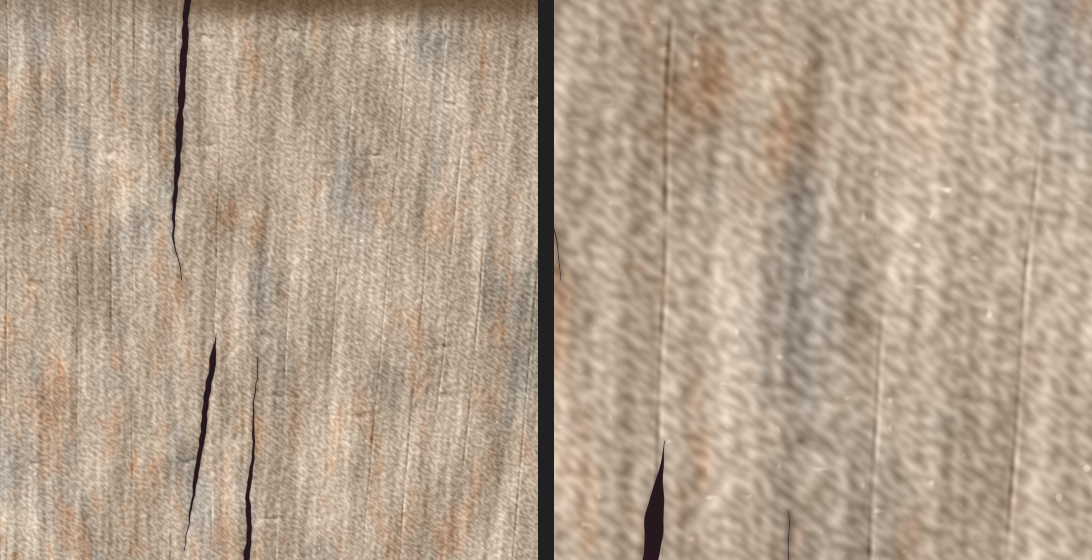
Left: the whole. Right: its middle third, enlarged.
This texture is drawn by a WebGL 2 fragment shader. Its source:

```glsl
#version 300 es
precision highp float;
// Weathered wooden board: leaning grain, gritty surface, rusty stains and three dark cracks.

#define LEAN 0.085
#define GRIT_SCALE 185.0
#define GRIT_DEPTH 0.19
#define STREAK_DEPTH 0.13
#define FIBRE_DEPTH 0.11
#define PATCH_DEPTH 0.11
#define GROOVE_COLUMNS 13.0
#define STAIN_AMOUNT 0.62
#define SHADE_HEIGHT 0.045

uniform vec2 u_resolution;
out vec4 fragColor;

const vec3 WOOD = vec3(0.725, 0.655, 0.580);
const vec3 STAIN = vec3(0.76, 0.53, 0.37);
const vec3 SLATE = vec3(0.60, 0.57, 0.53);
const vec3 PALE = vec3(0.81, 0.75, 0.66);
const vec3 SHADE = vec3(0.45, 0.36, 0.28);
const vec3 HOLLOW = vec3(0.15, 0.095, 0.11);

vec2 hash2(vec2 p) {
    vec3 q = fract(p.xyx * vec3(0.1031, 0.1030, 0.0973));
    q += dot(q, q.yzx + 33.33);
    return fract((q.xx + q.yz) * q.zy);
}

vec2 gradientAt(vec2 cell) {
    float angle = 6.28318 * hash2(cell).x;
    return vec2(cos(angle), sin(angle));
}

float noise(vec2 p) {
    vec2 i = floor(p), f = p - i;
    vec2 u = f * f * f * (f * (f * 6.0 - 15.0) + 10.0);
    vec2 e = vec2(1.0, 0.0);
    float low = mix(dot(gradientAt(i), f), dot(gradientAt(i + e), f - e), u.x);
    float high = mix(dot(gradientAt(i + e.yx), f - e.yx), dot(gradientAt(i + 1.0), f - 1.0), u.x);
    return mix(low, high, u.y);
}

float fbm(vec2 p) {
    float sum = 0.0, gain = 1.0;
    for (int i = 0; i < 4; i++) {
        sum += gain * noise(p);
        p = p * 2.03 + 17.7;
        gain *= 0.55;
    }
    return sum;
}

// Embossed hairlines running along the grain, broken into dashes
float grooves(vec2 g, float pixel) {
    float relief = 0.0;
    float column = floor(g.x * GROOVE_COLUMNS);
    for (float k = -1.0; k <= 1.0; k++) {
        vec2 rnd = hash2(vec2(column + k, 41.0));
        float x = (column + k + rnd.x) / GROOVE_COLUMNS + 0.003 * noise(vec2(g.y * 9.0, column + k));
        float d = g.x - x;
        float w = 0.0012 + pixel * 0.5;
        float dash = smoothstep(-0.15, 0.2, noise(vec2(rnd.y * 90.0, g.y * 3.5)))
                   * (0.6 + 0.9 * noise(vec2(rnd.x * 70.0, g.y * 60.0)));
        relief += dash * (0.11 * exp(-pow((d - 0.003) / w, 2.0)) - 0.18 * exp(-pow(d / w, 2.0)));
    }
    return relief;
}

// Scattered short dents across the grain, lit along the lower lip
float dents(vec2 p) {
    vec2 q = p * vec2(7.0, 9.0), cell = floor(q);
    vec2 rnd = hash2(cell + 5.0);
    vec2 d = (q - cell - 0.3 - 0.4 * rnd) / vec2(7.0, 9.0);
    d.y += 0.009 * noise(p * 55.0);
    float span = exp(-pow(d.x / 0.015, 2.0)) * step(0.72, hash2(cell + 23.0).x);
    return span * (0.10 * exp(-pow((d.y + 0.008) / 0.006, 2.0)) - 0.15 * exp(-pow(d.y / 0.003, 2.0)));
}

// Signed distance to a ragged split tapering from top to tip
float crack(vec2 p, vec2 top, vec2 tip, float halfWidth, float opening, float closing, float hook) {
    float t = (top.y - p.y) / (top.y - tip.y);
    float x = mix(top.x, tip.x, t) + hook * smoothstep(0.86, 1.0, t);
    x += 0.006 * noise(vec2(p.y * 13.0, top.x * 50.0)) + 0.0025 * noise(vec2(p.y * 55.0, top.x * 90.0));
    float taper = smoothstep(0.0, opening, t) * (1.0 - smoothstep(closing, 1.0, t));
    float width = halfWidth * taper * (1.0 + 0.6 * noise(vec2(p.y * 38.0, tip.x * 30.0)));
    float beyond = max(p.y - top.y, tip.y - p.y);
    return max(abs(p.x - x) - width, beyond);
}

void main() {
    float pixel = 1.0 / u_resolution.y;
    vec2 p = gl_FragCoord.xy * pixel;
    vec2 g = vec2(p.x - LEAN * (p.y - 0.5) * smoothstep(0.15, 0.75, p.x), p.y);
    g.x += 0.006 * noise(p * vec2(4.0, 3.0));

    // Stains and bleached areas
    float leftLow = 0.16 * (1.0 - smoothstep(0.0, 0.65, p.x)) + 0.12 * (1.0 - smoothstep(0.1, 0.6, p.y));
    float rust = fbm(g * vec2(15.0, 5.5) + 3.1) + leftLow;
    float vivid = fbm(g * vec2(30.0, 12.0) + 8.4) + leftLow;
    vec3 color = mix(WOOD, SLATE, 0.65 * smoothstep(0.05, 0.6, fbm(g * vec2(9.0, 3.0) + 31.0)));
    color = mix(color, STAIN, STAIN_AMOUNT * (0.55 * smoothstep(0.15, 0.75, rust) + 0.6 * smoothstep(0.55, 0.9, vivid)));
    color = mix(color, PALE, 0.6 * smoothstep(0.3, 0.65, fbm(g * vec2(10.0, 7.0) + 57.0)));

    // Grain and grit
    vec2 slant = mat2(0.8, 0.6, -0.6, 0.8) * p * GRIT_SCALE;
    float tone = PATCH_DEPTH * fbm(g * vec2(7.0, 4.0));
    tone += STREAK_DEPTH * noise(g * vec2(48.0, 3.0)) + FIBRE_DEPTH * noise(g * vec2(130.0, 9.0));
    tone += GRIT_DEPTH * noise(slant * vec2(0.6, 1.1)) + 0.07 * noise(p * 70.0);
    tone += 0.16 * smoothstep(0.42, 0.65, noise(p * 120.0 + 9.0));
    color += tone + grooves(g, pixel) + dents(p);

    // Shadow under the upper edge
    float edge = 1.0 - SHADE_HEIGHT * (0.9 + 0.5 * noise(vec2(p.x * 5.0, 2.0)));
    float shadow = smoothstep(edge - 0.02, 1.0, p.y) * (0.35 + 0.65 * smoothstep(0.22, 0.42, p.x));
    color = mix(color, SHADE + 0.4 * tone, shadow);

    // Cracks with a soft brown lip
    float split = crack(p, vec2(0.341, 1.1), vec2(0.304, 0.5), 0.0055, 0.1, 0.55, 0.021);
    split = min(split, crack(p, vec2(0.387, 0.404), vec2(0.328, 0.017), 0.0046, 0.12, 0.45, 0.0));
    split = min(split, crack(p, vec2(0.460, 0.362), vec2(0.436, -0.06), 0.0046, 0.85, 0.95, 0.0));
    color *= 1.0 - 0.22 * exp(-max(split, 0.0) / 0.003);
    color = mix(HOLLOW, color, smoothstep(-0.7 * pixel, 0.9 * pixel, split));
    fragColor = vec4(clamp(color, 0.0, 1.0), 1.0);
}
```
